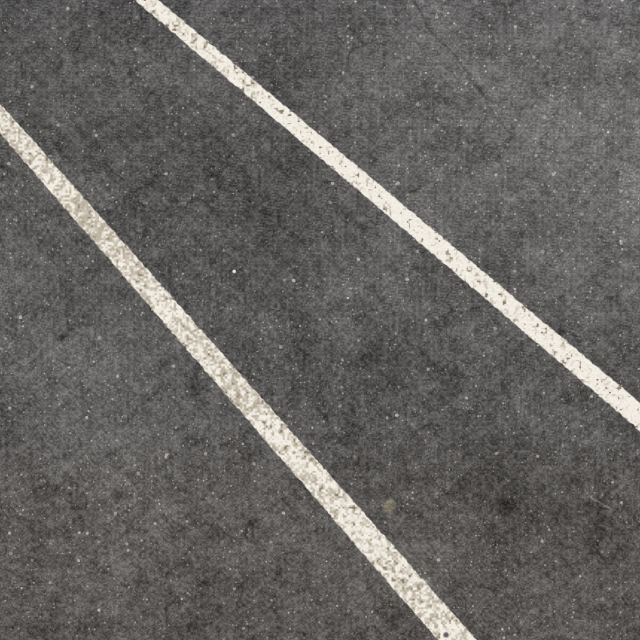
A Shadertoy shader for this texture:

```glsl
// Worn asphalt crossed by two painted stripes that spread slightly apart.
// Stripes are bands between pairs of straight edges; the ground is layered
// value noise with hairline cracks, scattered grit and soft stains.

#define ASPHALT vec3(0.362, 0.355, 0.350)
#define PAINT vec3(0.945, 0.925, 0.885)
#define WORN_PAINT vec3(0.735, 0.700, 0.635)
#define GRAIN 0.15
#define MOTTLE 0.13
#define CRACK_DEPTH 0.055
#define GRIT_BRIGHTNESS 0.30
#define EDGE_ROUGHNESS 0.0022

float hash(vec2 p) {
    return fract(sin(dot(p, vec2(127.1, 311.7))) * 43758.545);
}

float noise(vec2 p) {
    vec2 i = floor(p), f = fract(p);
    f = f * f * (3.0 - 2.0 * f);
    return mix(mix(hash(i), hash(i + vec2(1, 0)), f.x),
               mix(hash(i + vec2(0, 1)), hash(i + vec2(1, 1)), f.x), f.y);
}

float fbm(vec2 p) {
    float sum = 0.0, amp = 0.5;
    for (int i = 0; i < 5; i++) {
        sum += amp * noise(p);
        p = mat2(1.6, 1.2, -1.2, 1.6) * p + 7.3;
        amp *= 0.5;
    }
    return sum / 0.97;
}

// Signed distance to the line a-b, positive on its left side.
float side(vec2 p, vec2 a, vec2 b) {
    vec2 d = normalize(b - a);
    return dot(p - a, vec2(-d.y, d.x));
}

float segment(vec2 p, vec2 a, vec2 b) {
    vec2 d = b - a;
    return length(p - a - d * clamp(dot(p - a, d) / dot(d, d), 0.0, 1.0));
}

float glow(vec2 p, vec2 center, vec2 radius) {
    vec2 q = (p - center) / radius;
    return exp(-dot(q, q));
}

float disc(vec2 p, vec2 center, float radius, float soft) {
    return 1.0 - smoothstep(radius - soft, radius + soft, length(p - center));
}

// Bright stones, one candidate per grid cell, in three sizes.
float grit(vec2 p, float px) {
    float sum = 0.0;
    for (int i = 0; i < 3; i++) {
        float cells = 150.0 - 42.0 * float(i);
        vec2 q = p * cells + 13.7 * float(i), id = floor(q);
        vec2 center = 0.3 + 0.4 * vec2(hash(id + 3.1), hash(id + 8.4));
        float radius = mix(0.08, 0.20, hash(id + 5.9));
        float stone = disc(fract(q), center, radius, 0.7 * px * cells);
        sum += stone * step(0.88 + 0.03 * float(i), hash(id)) * mix(0.35, 1.0, hash(id + 1.7));
    }
    return min(sum, 1.0);
}

// Thin contour lines of warped noise, broken up by a coarse mask.
float cracks(vec2 p) {
    vec2 q = p + 0.02 * vec2(noise(p * 45.0), noise(p * 45.0 + 19.0));
    float web = 1.0 - smoothstep(0.0, 0.055, abs(fbm(q * 24.0) - 0.5));
    return web * smoothstep(0.40, 0.65, noise(p * 17.0 + 4.0));
}

vec3 asphalt(vec2 p, float px) {
    float tone = (fbm(p * 9.0) - 0.5) * MOTTLE + (fbm(p * 48.0 + 31.0) - 0.5) * MOTTLE;
    tone += (noise(p * 430.0) - 0.5) * GRAIN + (noise(p * 200.0 + 5.0) - 0.5) * 0.7 * GRAIN;

    // Broad light and shade
    tone += 0.090 * glow(p, vec2(1.00, 0.98), vec2(0.36, 0.34));
    tone += 0.025 * glow(p, vec2(0.08, 0.45), vec2(0.20, 0.25));
    tone += 0.015 * glow(p, vec2(0.50, 0.46), vec2(0.18, 0.15));
    tone -= 0.028 * glow(p, vec2(0.72, 0.24), vec2(0.25, 0.18));
    tone -= 0.025 * glow(p, vec2(0.30, 0.70), vec2(0.22, 0.16));
    tone -= 0.030 * glow(p, vec2(0.69, 0.845), vec2(0.07, 0.04));

    // Hairlines and one long faint crack
    tone -= CRACK_DEPTH * cracks(p);
    vec2 bent = p + 0.014 * (vec2(noise(p * 22.0), noise(p * 22.0 + 9.0)) - 0.5);
    float split = segment(bent, vec2(0.64, 1.0), vec2(0.81, 0.78));
    tone -= 0.06 * (1.0 - smoothstep(0.0005, 0.004, split));

    // Dark stains
    vec2 q = p + 0.008 * (vec2(noise(p * 90.0), noise(p * 90.0 + 6.0)) - 0.5);
    tone -= 0.10 * glow(q, vec2(0.102, 0.475), vec2(0.009, 0.007));
    tone -= 0.09 * glow(q, vec2(0.791, 0.209), vec2(0.016, 0.012));
    tone -= 0.08 * glow(q, vec2(0.234, 0.520), vec2(0.010, 0.007));
    tone -= 0.07 * glow(q, vec2(0.391, 0.184), vec2(0.009, 0.006));

    vec3 color = ASPHALT + tone + vec3(0.008, 0.001, -0.008) * (0.6 - p.y);
    color += GRIT_BRIGHTNESS * grit(p, px) * vec3(1.0, 0.97, 0.91);

    // Tan patch, pale pebbles and a light scratch
    color = mix(color, vec3(0.53, 0.50, 0.43) + tone, 0.8 * disc(q, vec2(0.608, 0.208), 0.010, 0.003));
    color = mix(color, PAINT, disc(p, vec2(0.366, 0.576), 0.0026, px));
    color = mix(color, WORN_PAINT, 0.8 * disc(p, vec2(0.840, 0.287), 0.0024, px));
    float scratch = segment(p, vec2(0.924, 0.222), vec2(0.957, 0.203));
    return color + 0.12 * (1.0 - smoothstep(0.0004, 0.0004 + 1.5 * px, scratch));
}

vec3 paint(vec2 p, float wear) {
    float pits = 0.55 * noise(p * 300.0 + 2.0) + 0.45 * noise(p * 150.0);
    float worn = smoothstep(0.38, 0.85, pits + wear + 0.35 * (fbm(p * 16.0) - 0.5));
    vec3 color = mix(PAINT, WORN_PAINT, worn);
    return color - 0.20 * smoothstep(0.70, 0.90, pits) + 0.06 * (noise(p * 430.0) - 0.5);
}

void mainImage(out vec4 fragColor, in vec2 fragCoord) {
    vec2 p = fragCoord / iResolution.xy;
    float px = 1.0 / min(iResolution.x, iResolution.y);
    float ragged = EDGE_ROUGHNESS * (noise(p * 190.0 + 11.0) - 0.5);

    float upper = min(-side(p, vec2(0.2474, 1.0), vec2(1.0, 0.371)),
                       side(p, vec2(0.211, 1.0), vec2(1.0, 0.327))) + ragged;
    float lower = min(-side(p, vec2(0.0, 0.8385), vec2(0.745, 0.0)),
                       side(p, vec2(0.0, 0.792), vec2(0.684, 0.0))) + ragged;

    float upperWear = -0.06 - 0.08 * glow(p, vec2(0.62, 0.67), vec2(0.22));
    float lowerWear = 0.08 + 0.06 * glow(p, vec2(0.17, 0.62), vec2(0.20));

    vec3 color = asphalt(p, px);
    color = mix(color, paint(p, upperWear), smoothstep(-px, px, upper));
    color = mix(color, paint(p, lowerWear), smoothstep(-px, px, lower));
    color = mix(color, vec3(0.25), 0.8 * disc(p, vec2(0.697, 0.008), 0.004, 0.002));
    fragColor = vec4(clamp(color, 0.0, 1.0), 1.0);
}
```
